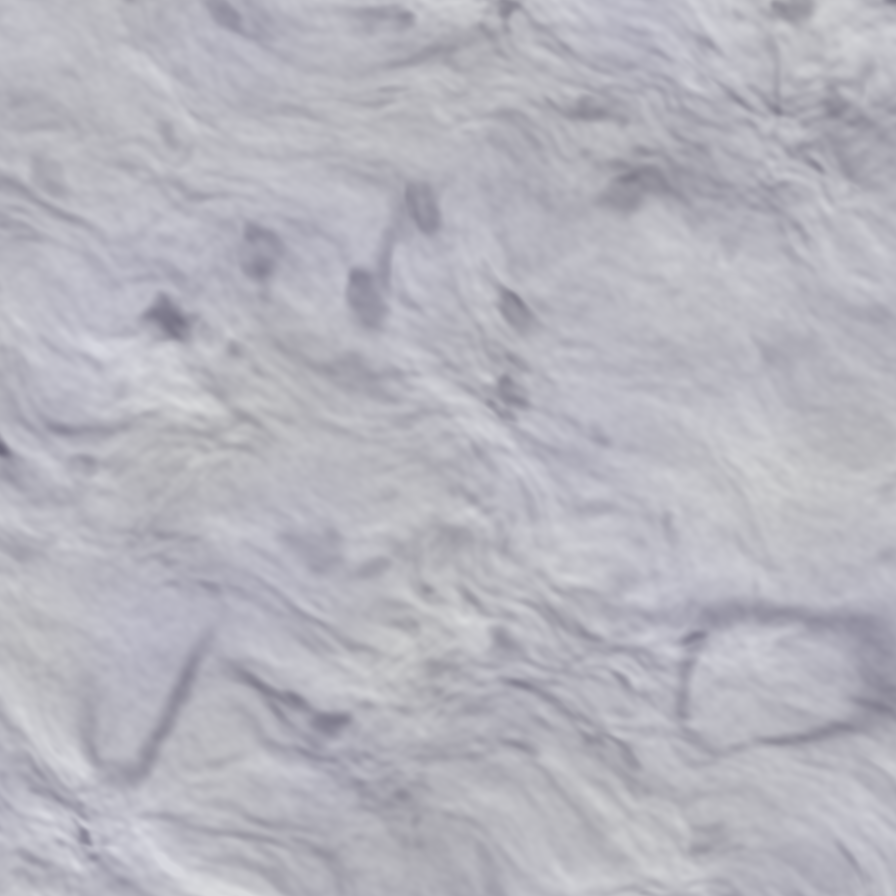
A Shadertoy shader for this texture:

```glsl
// Draws a weathered snow crust: soft pale relief with small pits and a few dark creases.

const vec3 SHADOW_COLOR = vec3(0.575, 0.567, 0.618);
const vec3 SNOW_COLOR   = vec3(0.770, 0.770, 0.798);
const vec3 WARM_TINT    = vec3(0.012, 0.014, -0.010);
const vec2 LIGHT_DIR    = vec2(0.28, 0.96);
const vec2 GRAIN_DIR    = vec2(0.87, -0.49);

// Hash without sine, two values in -1..1
vec2 hashGradient(vec2 cell) {
    vec3 h = fract(cell.xyx * vec3(0.1031, 0.1030, 0.0973));
    h += dot(h, h.yzx + 33.33);
    return fract((h.xx + h.yz) * h.zy) * 2.0 - 1.0;
}

// Gradient noise, roughly -0.6..0.6
float noise(vec2 p) {
    vec2 cell = floor(p);
    vec2 f = p - cell;
    vec2 u = f * f * f * (f * (f * 6.0 - 15.0) + 10.0);
    float a = dot(hashGradient(cell), f);
    float b = dot(hashGradient(cell + vec2(1, 0)), f - vec2(1, 0));
    float c = dot(hashGradient(cell + vec2(0, 1)), f - vec2(0, 1));
    float d = dot(hashGradient(cell + vec2(1, 1)), f - vec2(1, 1));
    return mix(mix(a, b, u.x), mix(c, d, u.x), u.y);
}

// Sum of octaves, each turned to hide the lattice
float fbm(vec2 p, int octaves, float gain) {
    float sum = 0.0, amplitude = 1.0;
    for (int i = 0; i < octaves; i++) {
        sum += amplitude * noise(p);
        p = mat2(1.6, 1.2, -1.2, 1.6) * p + 17.3;
        amplitude *= gain;
    }
    return sum;
}

// Stretches features along a direction
vec2 stretch(vec2 p, vec2 dir, float along, float across) {
    return vec2(dot(p, dir) * along, dot(p, vec2(-dir.y, dir.x)) * across);
}

// Bends coordinates with noise
vec2 warp(vec2 p, float frequency, float amount) {
    vec2 q = p * frequency;
    return p + amount * vec2(noise(q + 31.7), noise(q + 74.2));
}

// Small ragged hollows
float pits(vec2 p, float frequency) {
    float n = noise(p * frequency + 53.0) + 0.32 * noise(p * frequency * 3.1 + 9.0);
    return smoothstep(0.17, 0.50, n);
}

// Long thin furrows that taper out
float creases(vec2 p, float frequency, float width) {
    float presence = smoothstep(0.06, 0.32, noise(p * 2.6 + 41.0));
    float distanceToLine = abs(noise(p * frequency + 12.0));
    return presence * (1.0 - smoothstep(0.0, width, distanceToLine));
}

// x: height, y: darkness of the hollows
vec2 surface(vec2 p, float roughness) {
    vec2 q = warp(warp(p, 4.0, 0.09), 13.0, 0.020);
    vec2 grain = stretch(q, GRAIN_DIR, 0.78, 1.2);
    float pit = pits(grain, 14.0) * roughness;
    float crease = creases(q, 3.6, 0.045);
    float height = fbm(grain * 7.0 + 5.0, 4, 0.5) * roughness;
    return vec2(height - 0.12 * pit - 0.10 * crease, 0.75 * pit + 0.75 * crease);
}

void mainImage(out vec4 fragColor, in vec2 fragCoord) {
    vec2 p = fragCoord / iResolution.y + 2.0;

    // Calm and rugged areas
    float roughness = mix(0.55, 1.3, smoothstep(-0.25, 0.25, noise(p * 3.3 + 22.0)));

    // Slope towards the light
    vec2 offset = LIGHT_DIR * 0.004;
    vec2 lower = surface(p - offset, roughness);
    vec2 upper = surface(p + offset, roughness);
    float slope = (lower.x - upper.x) * 2.5;
    float shade = slope * (slope < 0.0 ? 1.15 : 0.85);
    float hollow = 0.5 * (lower.y + upper.y);

    // Broad mottling and faint grain
    float mottle = 0.40 * fbm(p * 3.0 + 63.0, 3, 0.6);
    float grain = 0.16 * noise(stretch(p, GRAIN_DIR, 75.0, 105.0));

    float tone = clamp(0.79 + shade - hollow + mottle + grain, -0.75, 1.4);
    vec3 color = mix(SHADOW_COLOR, SNOW_COLOR, tone);
    color += WARM_TINT * 2.0 * noise(p * 5.0 + 87.0);
    fragColor = vec4(color, 1.0);
}
```
